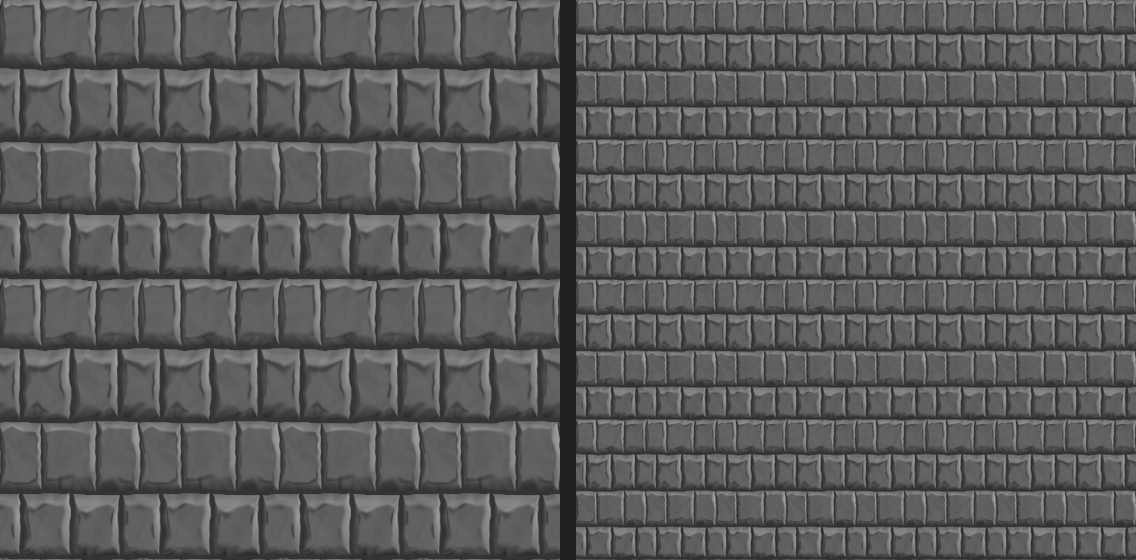
Left: one tile. Right: repeated 2 by 2.
Give the GLSL for this texture, as a Shadertoy shader.

```glsl
// Rows of hand-cut grey stone blocks with chipped, bevelled edges and dark joints.
#define TILES vec2(4.0, 2.0)   // repeats across and down
#define SIZE vec2(2.0, 4.0)    // one repeat, in row heights
#define GAP_TONE 0.205
#define FACE_TONE 0.378
#define DARK_TONE 0.30         // left and bottom bevels
#define TOP_TONE 0.50
#define RIGHT_TONE 0.61
#define ROW_GAP 0.06
#define WOBBLE 0.045
#define SHARPNESS 15.0         // crispness of the bevel creases

float hash(vec2 p) {
    vec3 h = fract(p.xyx * 0.1031);
    h += dot(h, h.yzx + 33.33);
    return fract((h.x + h.y) * h.z);
}

// Smooth value noise that wraps over one repeat; freq must be whole numbers
float noise(vec2 p, vec2 freq) {
    vec2 period = SIZE * freq;
    p *= freq;
    vec2 i = floor(p), f = fract(p);
    f *= f * (3.0 - 2.0 * f);
    vec2 a = mod(i, period), b = mod(i + 1.0, period);
    return mix(mix(hash(a), hash(vec2(b.x, a.y)), f.x),
               mix(hash(vec2(a.x, b.y)), hash(b), f.x), f.y);
}

// Angular one-dimensional noise for chipped edges
float chips(float x, float seed) {
    float i = floor(x) + 9.0;
    return mix(hash(vec2(i, seed)), hash(vec2(i + 1.0, seed)), fract(x));
}

float stoneWall(vec2 q, float soft) {
    // Uneven outlines
    vec2 bend = vec2(noise(q, vec2(3)), noise(q + vec2(1, 2), vec2(3))) - 0.5;
    vec2 fray = vec2(noise(q, vec2(11)), noise(q + vec2(1, 2), vec2(11))) - 0.5;
    vec2 p = mod(q + WOBBLE * (bend + 0.5 * fray), SIZE);

    // Find the row, then the stone inside it
    float rowTops[5] = float[5](0.0, 0.99, 2.03, 3.06, 4.0);
    int row = 0;
    for (int i = 1; i < 4; i++) if (p.y >= rowTops[i]) row = i;
    float odd = float(row & 1);
    float x = mod(p.x - 0.28 * odd, SIZE.x);
    float cuts[4] = float[4](0.0, mix(0.595, 0.73, odd), mix(1.385, 1.42, odd), 2.0);
    int col = 0;
    for (int i = 1; i < 3; i++) if (x >= cuts[i]) col = i;
    float seed = float(row * 3 + col) * 5.0 + 3.0;

    // Distances to the sides: left, right, top, bottom
    vec4 side = vec4(x - cuts[col] - mix(0.008, 0.04, odd),
                     cuts[col + 1] - x - 0.008,
                     p.y - rowTops[row],
                     rowTops[row + 1] - p.y - ROW_GAP);

    // Bevel widths, chipped along their inner edge
    vec4 chip = vec4(chips(side.z * 5.0, seed), chips(side.z * 4.0, seed + 1.0),
                     chips(side.x * 6.0, seed + 2.0), chips(side.x * 5.0, seed + 3.0));
    vec4 width = mix(vec4(0.055, 0.075, 0.12, 0.125), vec4(0.075, 0.09, 0.18, 0.13), odd);
    width *= 0.55 + 0.9 * chip;
    vec4 depth = side / width;
    vec4 slope = clamp(depth, 0.0, 1.0);

    // Brush strokes
    float stroke = noise(q + 0.15 * q.yx * 0.0 + bend * 0.5, vec2(9, 4)) - 0.5;
    float grain = noise(q + bend * 0.3, vec2(22, 14)) - 0.5;
    float downStroke = noise(q, vec2(24, 5)) - 0.5;
    float acrossStroke = noise(q, vec2(5, 24)) - 0.5;

    // Flat face with a faint slanted facet and shaded chips along the bevels
    float nearest = min(min(depth.x, depth.y), min(depth.z, depth.w));
    float tilt = hash(vec2(seed, 7.0)) - 0.5;
    float facet = smoothstep(-0.02, 0.02, side.x - 0.3 + (side.z - 0.5) * tilt * 2.0);
    float face = FACE_TONE + 0.035 * stroke + 0.018 * grain + 0.02 * tilt * facet;
    float crease = 1.0 - smoothstep(1.0, 1.6, nearest);
    face -= 0.16 * crease * smoothstep(0.4, 0.8, noise(q, vec2(5)));

    // Bevels, lit from the upper right
    vec4 bevel = vec4(mix(GAP_TONE, DARK_TONE + 0.02, slope.x) + 0.06 * downStroke,
                      mix(RIGHT_TONE, RIGHT_TONE - 0.13, slope.y) + 0.09 * downStroke,
                      mix(TOP_TONE - 0.09, TOP_TONE + 0.03, slope.z) + 0.10 * stroke + 0.05 * acrossStroke,
                      mix(GAP_TONE, DARK_TONE + 0.01, slope.w) + 0.10 * stroke + 0.05 * grain);
    bevel.y -= 0.10 * smoothstep(0.3, 0.95, side.z);

    // Mitre the bevels: the plane nearest its edge wins
    float lowest = min(nearest, 1.0);
    vec4 weight = exp(-SHARPNESS * (depth - lowest));
    float faceWeight = exp(-SHARPNESS * (1.0 - lowest));
    float tone = (dot(weight, bevel) + faceWeight * face) / (dot(weight, vec4(1)) + faceWeight);

    // Dark joints
    float inside = min(min(side.x, side.y), min(side.z, side.w));
    return mix(GAP_TONE + 0.02 * grain, tone, smoothstep(-soft, soft, inside));
}

void mainImage(out vec4 fragColor, in vec2 fragCoord) {
    vec2 uv = fragCoord / iResolution.xy;
    vec2 q = vec2(uv.x, 1.0 - uv.y) * TILES * SIZE;
    float soft = max(0.012, TILES.y * SIZE.y / iResolution.y);
    fragColor = vec4(vec3(stoneWall(q, soft)), 1.0);
}
```
